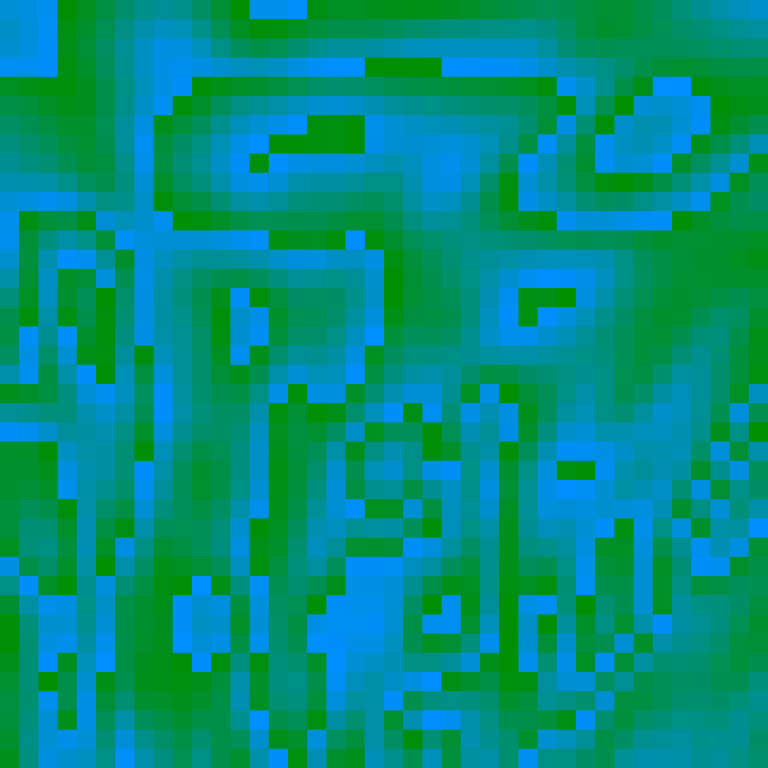
Reproduce this texture procedurally as a Shadertoy shader.

```glsl
const float CELLS = 40.0;
const float GREEN = 0.56;

float hash(vec2 p) {
    vec3 q = fract(p.xyx * vec3(0.1031, 0.1030, 0.0973));
    q += dot(q, q.yzx + 33.33);
    return fract((q.x + q.y) * q.z);
}

float valueNoise(vec2 p) {
    vec2 i = floor(p), f = fract(p);
    vec2 u = f * f * (3.0 - 2.0 * f);
    float low = mix(hash(i), hash(i + vec2(1, 0)), u.x);
    float high = mix(hash(i + vec2(0, 1)), hash(i + vec2(1, 1)), u.x);
    return mix(low, high, u.y);
}

// Upright on the left, leaning over to the right
vec2 leanCoords(vec2 p, float leftLean, float rightLean) {
    float lean = mix(leftLean, rightLean, p.x);
    return vec2(p.x - lean * (p.y - 0.5), p.y);
}

// Smooth height whose whole-number crossings become the hard contours
float height(vec2 p, vec2 frequency, float broad, float fine) {
    vec2 q = leanCoords(p, -0.3, 0.7) * frequency;
    return broad * valueNoise(q + 17.0) + fine * valueNoise(q * 2.1 + 53.0);
}

vec3 cellColor(vec2 cell) {
    vec2 center = (cell + 0.5) / CELLS;
    float blue = fract(height(center, vec2(7.5, 5.0), 3.2, 0.8));
    return vec3(0.0, GREEN, blue);
}

void mainImage(out vec4 fragColor, in vec2 fragCoord) {
    vec2 grid = fragCoord / iResolution.y * CELLS - 0.5;
    vec2 cell = floor(grid);

    // Blend neighbouring cells across one pixel at their shared edges
    float pixel = CELLS / iResolution.y;
    vec2 blend = clamp((fract(grid) - 0.5) / pixel + 0.5, 0.0, 1.0);
    vec3 bottom = mix(cellColor(cell), cellColor(cell + vec2(1, 0)), blend.x);
    vec3 top = mix(cellColor(cell + vec2(0, 1)), cellColor(cell + vec2(1, 1)), blend.x);
    fragColor = vec4(mix(bottom, top, blend.y), 1.0);
}
```
